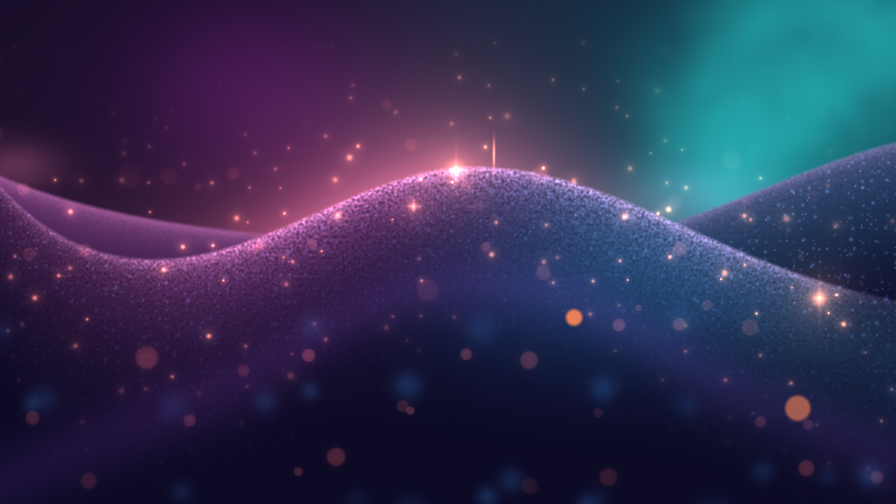
Write a WebGL 2 fragment shader that draws this background.

```glsl
#version 300 es
precision highp float;

uniform vec2 u_resolution;
out vec4 fragColor;

const vec3 SKY_LEFT = vec3(0.09, 0.05, 0.16);
const vec3 SKY_RIGHT = vec3(0.06, 0.18, 0.26);
const vec3 VIOLET_HAZE = vec3(0.15, 0.03, 0.14);
const vec3 DAWN = vec3(0.66, 0.31, 0.35);
const vec3 TEAL = vec3(0.15, 0.76, 0.76);
const vec3 DEEP = vec3(0.045, 0.035, 0.14);
const vec3 PINK_CREST = vec3(0.42, 0.24, 0.30);
const vec3 BLUE_CREST = vec3(0.27, 0.15, 0.20);
const vec3 PURPLE_BODY = vec3(0.25, 0.12, 0.31);
const vec3 BLUE_BODY = vec3(0.13, 0.26, 0.41);
const vec3 RIM = vec3(0.34, 0.24, 0.30);
const vec3 EMBER = vec3(1.0, 0.53, 0.34);
const vec3 ICE = vec3(0.20, 0.52, 0.75);
const float GRAIN_SCALE = 165.0;
const float GRAIN_STRENGTH = 0.8;
const float CREST_SOFTNESS = 0.006;

vec2 hash2(vec2 q) {
  q = vec2(dot(q, vec2(127.1, 311.7)), dot(q, vec2(269.5, 183.3)));
  return fract(sin(q) * 43758.545);
}

float gradientNoise(vec2 p) {
  vec2 i = floor(p), f = fract(p), u = f * f * (3.0 - 2.0 * f);
  vec2 e = vec2(1.0, 0.0);
  float a = dot(hash2(i) * 2.0 - 1.0, f);
  float b = dot(hash2(i + e) * 2.0 - 1.0, f - e);
  float c = dot(hash2(i + e.yx) * 2.0 - 1.0, f - e.yx);
  float d = dot(hash2(i + 1.0) * 2.0 - 1.0, f - 1.0);
  return mix(mix(a, b, u.x), mix(c, d, u.x), u.y);
}

float fbm(vec2 p) {
  float sum = 0.0, gain = 0.6;
  for (int i = 0; i < 3; i++) {
    sum += gain * gradientNoise(p);
    p = p * 2.03 + 7.1;
    gain *= 0.45;
  }
  return sum;
}

float blob(vec2 p, vec2 center, vec2 size) {
  vec2 d = (p - center) / size;
  return exp(-dot(d, d));
}

// Ridge heights
float frontRidge(float x) {
  float t = (x - 0.95) / (x < 0.95 ? 0.5 : 0.59);
  return 0.36 + 0.304 * exp(-t * t) + 0.262 * exp(-4.5 * x);
}
float leftRidge(float x) { return 0.50 + 0.15 * exp(-2.8 * x); }
float rightRidge(float x) { return 0.5 + 0.24 * smoothstep(1.05, 1.95, x); }

// One jittered light per cell; blur 0 is a disc, 1 is a soft point
float scatter(vec2 p, float freq, float radius, float density, float blur, float seed) {
  vec2 g = p * freq + seed;
  vec2 id = floor(g), r = hash2(id), s = hash2(id + 37.0);
  float d = length(fract(g) - 0.5 - 0.4 * (r - 0.5));
  float rad = radius * mix(0.45, 1.0, s.x);
  float disc = 1.0 - smoothstep(rad * 0.7, rad * 1.05, d);
  float point = exp(-d * d / (rad * rad));
  return step(1.0 - density, s.y) * mix(disc, point, blur) * (0.3 + 0.7 * r.y);
}

float flare(vec2 p, vec2 center, float size) {
  vec2 d = abs(p - center) / size;
  float rays = exp(-d.x * 5.0 - d.y * 0.6) + 0.6 * exp(-d.y * 5.0 - d.x * 0.7);
  return 0.7 * exp(-dot(d, d)) + 0.4 * exp(-length(d) * 0.4) + 0.4 * rays;
}

vec3 skyColor(vec2 p) {
  vec3 col = mix(SKY_LEFT, SKY_RIGHT, smoothstep(0.45, 1.4, p.x));
  col += VIOLET_HAZE * blob(p, vec2(0.49, 0.83), vec2(0.24, 0.18));
  float height = max(p.y - frontRidge(p.x), 0.0);
  col += DAWN * blob(p, vec2(0.76, p.y), vec2(0.47, 1.0)) * exp(-height / 0.14);
  col += vec3(0.24, 0.12, 0.13) * blob(p, vec2(0.03, 0.67), vec2(0.09, 0.05));
  float cloud = blob(p, vec2(1.48, 0.74), vec2(0.17, 0.20));
  cloud += blob(p, vec2(1.70, 0.93), vec2(0.23, 0.19));
  cloud *= 0.78 + 0.8 * fbm(p * 5.0 + 3.0);
  col = mix(col, TEAL, 1.0 - exp(-1.6 * max(cloud, 0.0)));
  return col + vec3(0.16, 0.17, 0.20) * blob(p, vec2(1.38, 0.6), vec2(0.16, 0.07));
}

vec3 hillColor(vec2 p, float depth, vec3 crest, vec3 body, float grainAmount) {
  float d = max(depth, 0.0);
  vec3 col = mix(DEEP, body, exp(-d * d / 0.055));
  col += crest * exp(-d / 0.055) + RIM * exp(-d / 0.012) * (0.4 + 0.6 * grainAmount);
  float grain = gradientNoise(p * GRAIN_SCALE) + 0.35 * gradientNoise(p * 80.0);
  return col * (1.0 + GRAIN_STRENGTH * grainAmount * grain * exp(-d / 0.15));
}

void main() {
  vec2 p = gl_FragCoord.xy / u_resolution.y;
  p.x *= 16.0 * u_resolution.y / (9.0 * u_resolution.x);
  float soft = max(CREST_SOFTNESS, 1.0 / u_resolution.y);
  float front = frontRidge(p.x) - p.y;
  float left = leftRidge(p.x) - p.y;
  float right = rightRidge(p.x) - p.y;
  float blueSide = smoothstep(0.7, 1.3, p.x);

  // Sky and hills, back to front
  vec3 col = skyColor(p);
  vec3 hill = hillColor(p, left, PINK_CREST * 0.6, PURPLE_BODY, 0.15);
  col = mix(col, hill, smoothstep(-soft, soft, left) * (1.0 - smoothstep(0.46, 0.6, p.x)));
  hill = hillColor(p, right, BLUE_CREST * 0.7, BLUE_BODY * 0.9, 0.3);
  col = mix(col, hill, smoothstep(-soft, soft, right) * smoothstep(1.24, 1.38, p.x));
  float lit = smoothstep(0.1, 0.6, p.x) * (1.0 - smoothstep(1.35, 1.7, p.x));
  vec3 crest = mix(PINK_CREST, BLUE_CREST, blueSide) * mix(0.35, 1.0, lit);
  vec3 body = mix(PURPLE_BODY, BLUE_BODY, blueSide) * mix(0.8, 1.0, lit);
  hill = hillColor(p, front, crest, body, mix(0.6, 1.0, lit));
  hill += vec3(0.02, 0.09, 0.13) * blob(p, vec2(1.14, 0.40), vec2(0.32, 0.17));
  float fold = p.y - 0.44 + 0.42 * abs(p.x - 0.95) * smoothstep(0.0, 0.5, abs(p.x - 0.95));
  hill += vec3(0.06, 0.03, 0.08) * exp(-fold * fold / 0.005) * smoothstep(0.1, 0.25, front);
  float inFront = smoothstep(-soft, soft, front);
  float merge = 1.0 - 0.65 * smoothstep(1.58, 1.75, p.x) * exp(-max(front, 0.0) / 0.08);
  col = mix(col, hill, inFront * merge);

  // Glitter, embers and out-of-focus lights
  float onHill = max(inFront, smoothstep(1.4, 1.5, p.x) * smoothstep(0.0, 0.02, right));
  float band = onHill * exp(-max(front, 0.0) / 0.15);
  float nearCrest = exp(-pow((front - 0.04) / 0.2, 2.0));
  float low = smoothstep(0.08, 0.3, front);
  for (int i = 0; i < 3; i++) {
    float k = float(i);
    float speck = scatter(p, 74.0 - 16.0 * k, 0.18, 0.38, 1.0, 11.0 + 19.3 * k);
    col += mix(vec3(0.60, 0.36, 0.55), ICE, 0.3 + 0.25 * k) * speck * band * 0.45;
    float ember = scatter(p, 15.0 - 3.0 * k, 0.06, 0.32, 1.0, 5.0 + 8.7 * k);
    float halo = scatter(p, 15.0 - 3.0 * k, 0.2, 0.32, 1.0, 5.0 + 8.7 * k);
    col += EMBER * (ember * 1.25 + halo * 0.22) * nearCrest;
    float bokeh = scatter(p, 9.0 - 2.0 * k, 0.14, 0.25, 0.3, 2.0 + 6.1 * k);
    col += EMBER * bokeh * (0.26 * low + 0.2 * nearCrest) * vec3(1.0, 0.8, 0.9);
    col += ICE * scatter(p, 7.0 - k, 0.22, 0.3, 1.0, 31.0 + k * 4.3) * low * 0.25;
  }

  // Focal lights
  col += EMBER * flare(p, vec2(0.905, 0.661), 0.014);
  col += EMBER * flare(p, vec2(1.626, 0.408), 0.014);
  col += EMBER * flare(p, vec2(0.82, 0.59), 0.008) * 0.8;
  col += EMBER * blob(p, vec2(0.98, 0.695), vec2(0.0025, 0.025)) * 0.8;
  float lens = 1.0 - smoothstep(0.011, 0.021, length(p - vec2(1.139, 0.37)));
  lens += 0.65 * (1.0 - smoothstep(0.020, 0.030, length(p - vec2(1.583, 0.19))));
  col = mix(col, EMBER, clamp(lens, 0.0, 1.0) * 0.9);

  fragColor = vec4(clamp(col, 0.0, 1.0), 1.0);
}
```
